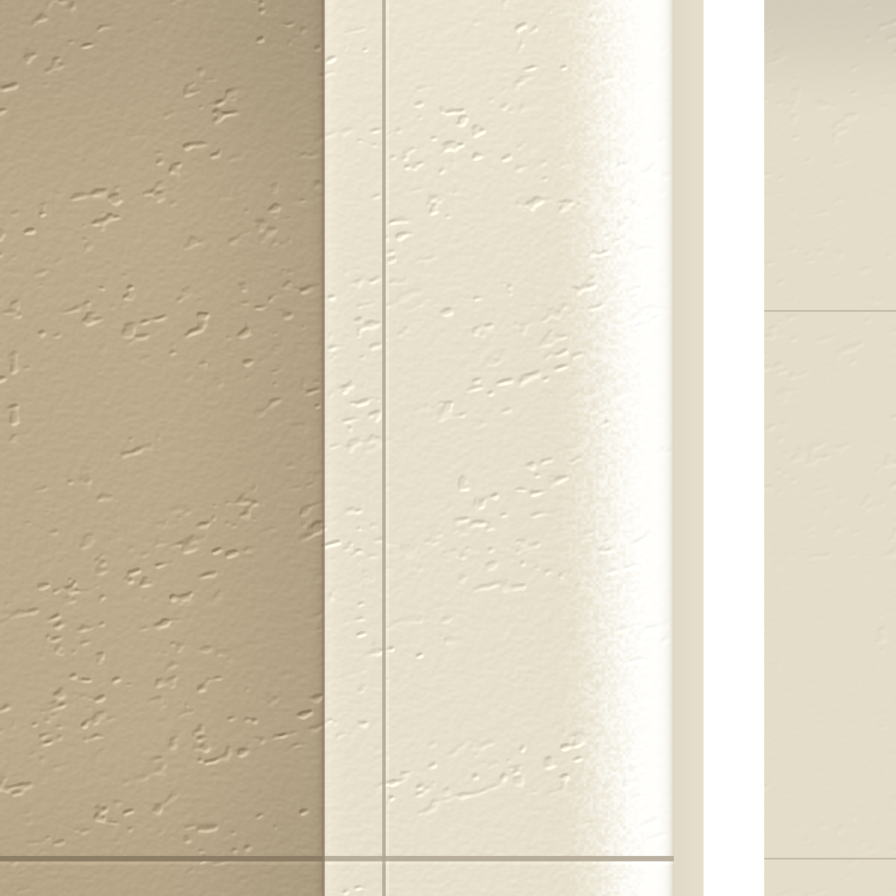
A Shadertoy shader for this background:

```glsl
// Plaster wall panels in tan and cream, split by vertical seams and thin grooves.
// Flat bands are chosen by x, then shaded with soft edge shadows, a white glow
// and an embossed relief made from stretched value noise.

// Panel boundaries and groove positions, in canvas units
const float TAN_END = 0.3612;
const float GROOVE_X = 0.4285;
const float PANEL_END = 0.7520;
const float TRIM_END = 0.7852;
const float GAP_END = 0.8529;
const float LOW_GROOVE_Y = 0.0417;
const float HIGH_GROOVE_Y = 0.6530;

// Glow and relief
const float GLOW_START = 0.622;
const float GLOW_FULL = 0.722;
const float GRAIN_STRENGTH = 0.035;
const float DENT_STRENGTH = 0.13;

// Colours
const vec3 TAN = vec3(0.725, 0.657, 0.540);
const vec3 CREAM = vec3(0.908, 0.880, 0.804);
const vec3 TRIM = vec3(0.882, 0.855, 0.785);
const vec3 SIDE = vec3(0.895, 0.867, 0.790);
const vec3 GLOW = vec3(1.000, 0.998, 0.982);
const vec3 GROOVE = vec3(0.685, 0.645, 0.570);
const vec3 TAN_GROOVE = vec3(0.535, 0.475, 0.385);

float hash(vec2 cell) {
    uvec2 q = uvec2(ivec2(cell)) * uvec2(1597u, 3812u);
    uint n = (q.x ^ (q.y >> 1u)) * 74773u;
    n = (n ^ (n >> 15u)) * 29741u;
    n ^= n >> 13u;
    return float(n & 65535u) / 65535.0;
}

float noise(vec2 p) {
    vec2 cell = floor(p), f = fract(p);
    f = f * f * (3.0 - 2.0 * f);
    float low = mix(hash(cell), hash(cell + vec2(1, 0)), f.x);
    float high = mix(hash(cell + vec2(0, 1)), hash(cell + vec2(1, 1)), f.x);
    return mix(low, high, f.y);
}

// Fine grain of the plaster
float grain(vec2 p) {
    return 0.6 * noise(p * vec2(150.0, 210.0)) + 0.4 * noise(p * vec2(260.0, 330.0) + 37.0);
}

// Sparse, slightly slanted dents
float dents(vec2 p) {
    p.y -= 0.25 * p.x;
    float pits = noise(p * vec2(62.0, 120.0) + 11.0) * 0.7 + noise(p * vec2(130.0, 210.0) + 71.0) * 0.3;
    float patches = smoothstep(0.35, 0.75, noise(p * vec2(13.0, 19.0) + 5.0));
    return smoothstep(0.66, 0.88, pits) * patches;
}

// Height difference along the light direction, lit from the upper left
float relief(vec2 p) {
    vec2 toLight = vec2(-0.0009, 0.0016);
    float fine = grain(p - toLight) - grain(p + toLight);
    float pitted = dents(p + toLight) - dents(p - toLight);
    return GRAIN_STRENGTH * fine + DENT_STRENGTH * pitted;
}

// Soft-edged step and line, never sharper than a pixel
float edge(float at, float x) {
    float soft = 0.75 / iResolution.y;
    return smoothstep(at - soft, at + soft, x);
}

float line(float d, float halfWidth) {
    return 1.0 - edge(halfWidth, abs(d));
}

// Exponential falloff away from a seam
float falloff(float d, float width) {
    return exp(-abs(d) / width);
}

void mainImage(out vec4 fragColor, in vec2 fragCoord) {
    vec2 uv = fragCoord / iResolution.xy;
    float x = uv.x, y = uv.y;
    float surface = relief(uv);

    // Tan wall, darker towards its seam and the upper and lower ends
    vec3 tan_ = TAN * (1.02 - 0.055 * smoothstep(0.16, TAN_END, x));
    tan_ *= 1.0 - 0.05 * smoothstep(0.72, 1.0, y) - 0.03 * smoothstep(0.2, 0.0, y);
    tan_ *= 1.0 - 0.16 * falloff(x - TAN_END, 0.004);
    tan_ += surface * 1.15;

    // Cream panel with a grainy white glow along its right side
    vec3 cream = CREAM + 0.012 * smoothstep(0.5, 1.0, y);
    cream += 0.025 * falloff(x - TAN_END - 0.006, 0.008);
    float speckle = (noise(uv * 300.0) - 0.5) * 0.035;
    float glow = smoothstep(GLOW_START, GLOW_FULL, x + speckle + 0.008 * (y - 0.5));
    cream = mix(cream, GLOW, glow) + surface * (1.0 - 0.75 * glow);
    cream = mix(cream, TRIM * 0.94, falloff(x - PANEL_END, 0.0045) * 0.9);

    // Vertical groove with a lit right lip
    cream += 0.035 * line(x - GROOVE_X - 0.004, 0.0016);
    cream = mix(cream, GROOVE, 0.85 * line(x - GROOVE_X, 0.0019));

    // Smooth trim and right-hand wall
    vec3 trim = TRIM + 0.018 * smoothstep(PANEL_END, TRIM_END, x);
    vec3 side = SIDE * (1.0 - 0.075 * smoothstep(0.86, 1.0, y));
    side += surface * 0.22;
    float sideLines = line(y - HIGH_GROOVE_Y, 0.0009) + line(y - LOW_GROOVE_Y, 0.0009);
    side = mix(side, GROOVE, 0.65 * sideLines);

    // Low horizontal groove across the tan and cream panels
    float lowGroove = line(y - LOW_GROOVE_Y, 0.0030);
    float lowLip = line(y - LOW_GROOVE_Y + 0.0050, 0.0016);
    tan_ = mix(tan_ + 0.04 * lowLip, TAN_GROOVE, 0.9 * lowGroove);
    cream = mix(cream + 0.03 * lowLip, GROOVE, 0.85 * lowGroove);

    // Join the bands from left to right
    vec3 color = mix(tan_, cream, edge(TAN_END, x));
    color = mix(color, TAN_GROOVE, 0.7 * line(x - TAN_END, 0.0014));
    color = mix(color, trim, edge(PANEL_END, x));
    color = mix(color, vec3(1.0), edge(TRIM_END, x));
    color = mix(color, side, edge(GAP_END, x));
    fragColor = vec4(clamp(color, 0.0, 1.0), 1.0);
}
```
